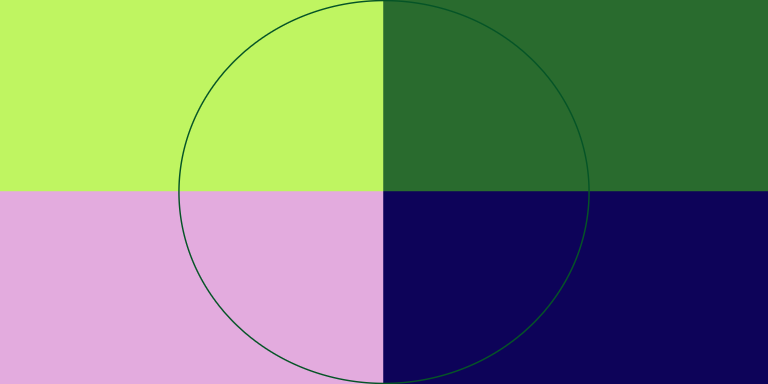
Give the GLSL for this background, as a WebGL 1 fragment shader.

```glsl
precision highp float;
// Four flat colour quadrants crossed by a thin dark green ellipse.

uniform vec2 u_resolution;

const vec3 LIME = vec3(0.75, 0.96, 0.38);
const vec3 GREEN = vec3(0.16, 0.42, 0.18);
const vec3 PINK = vec3(0.89, 0.67, 0.87);
const vec3 NAVY = vec3(0.05, 0.01, 0.35);
const vec3 OUTLINE = vec3(0.02, 0.33, 0.15);

const vec2 SPLIT = vec2(0.499, 0.502);    // fractions of the canvas
const vec2 RADII = vec2(0.534, 0.4985);   // in canvas heights
const float LINE_WIDTH = 0.0038;

// Antialiased step across an edge at zero
float edge(float d, float pixel) {
  return clamp(d / pixel + 0.5, 0.0, 1.0);
}

// Approximate signed distance to an axis-aligned ellipse
float ellipseDistance(vec2 p, vec2 radii) {
  float k = length(p / radii);
  float slope = length(p / (radii * radii));
  return k * (k - 1.0) / max(slope, 0.0001);
}

// Blend the four colours on either side of a split point
vec3 quadrants(vec2 p, float pixel) {
  float right = edge(p.x, pixel);
  float top = edge(p.y, pixel);
  return mix(mix(PINK, NAVY, right), mix(LIME, GREEN, right), top);
}

// Coverage of a stroke centred on a distance of zero
float stroke(float d, float width, float pixel) {
  return edge(0.5 * width - abs(d), pixel);
}

void main() {
  float pixel = 1.0 / u_resolution.y;
  vec2 p = gl_FragCoord.xy * pixel;
  vec2 canvas = u_resolution * pixel;

  // Background quadrants
  vec3 color = quadrants(p - SPLIT * canvas, pixel);

  // Thin ellipse outline
  float d = ellipseDistance(p - 0.5 * canvas, RADII);
  color = mix(color, OUTLINE, stroke(d, LINE_WIDTH, pixel));

  gl_FragColor = vec4(color, 1.0);
}
```
